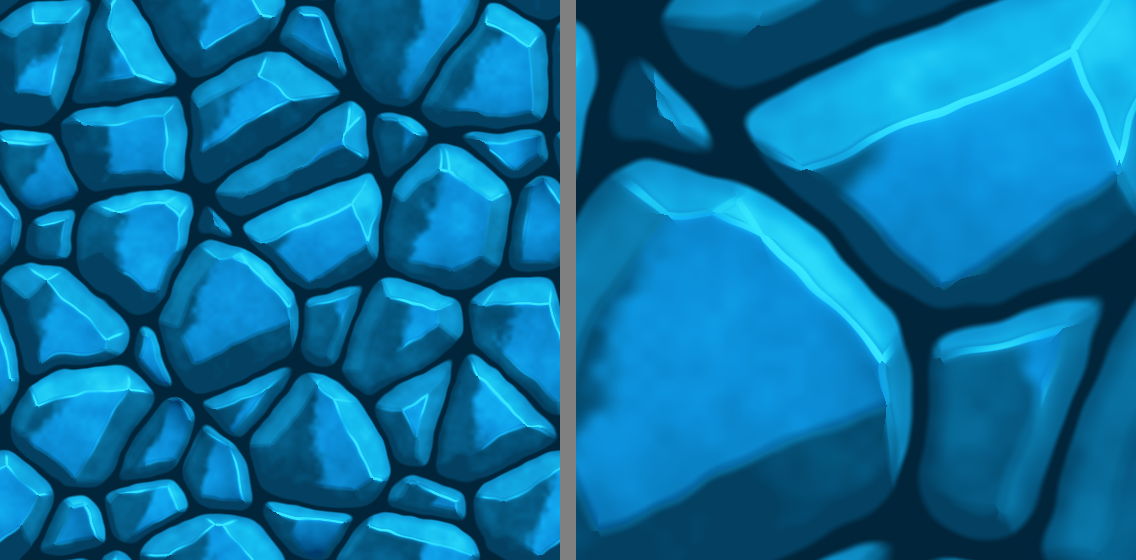
Left, the full canvas; right, a detail of the centre.
Write a WebGL 1 fragment shader that draws this texture.

```glsl
precision highp float;
// Tiling wall of hand-painted blue crystal rocks with cut facets and dark joints.
uniform vec2 u_resolution;

const float CELLS = 6.0;              // rock sites per side of the tile
const float JITTER = 0.74;            // how far a site strays in its cell
const float SMALL_SHARE = 0.32;       // share of pebbles among the rocks
const float JOINT = 0.026;            // half width of a joint, in cells
const float CORNER_SHARPNESS = 17.0;  // lower gives rounder rock corners
const float RIDGE = 0.013;            // half width of the bright ridge lines
const float WOBBLE = 0.075;           // hand-drawn bending of all lines
const float PAINT = 0.75;             // strength of the brush mottling
const vec2 LIGHT = vec2(0.50, 0.866);

const vec3 JOINT_COLOR = vec3(0.005, 0.145, 0.230);
const vec3 DEEP = vec3(0.010, 0.250, 0.380);
const vec3 SHADE = vec3(0.020, 0.370, 0.540);
const vec3 MIDDLE = vec3(0.040, 0.490, 0.690);
const vec3 BRIGHT = vec3(0.060, 0.600, 0.840);
const vec3 CYAN = vec3(0.080, 0.740, 0.940);
const vec3 GLINT = vec3(0.220, 0.920, 1.000);

vec2 wrap(vec2 cell, float period) {
  return floor(mod(cell + 0.5, period));
}

vec3 hash3(vec2 p) {
  vec3 q = fract(p.xyx * vec3(0.1031, 0.1030, 0.0973) + 0.137);
  q += dot(q, q.yxz + 33.33);
  return fract((q.xxy + q.yzz) * q.zyx);
}

// Value noise over the unit tile, repeating after a whole number of cells.
float noise(vec2 uv, float period) {
  vec2 p = uv * period, i = floor(p), f = p - i;
  f = f * f * (3.0 - 2.0 * f);
  float a = hash3(wrap(i, period) + period).x;
  float b = hash3(wrap(i + vec2(1.0, 0.0), period) + period).x;
  float c = hash3(wrap(i + vec2(0.0, 1.0), period) + period).x;
  float d = hash3(wrap(i + 1.0, period) + period).x;
  return mix(mix(a, b, f.x), mix(c, d, f.x), f.y) - 0.5;
}

// Site position in xy and rock radius in z.
vec3 rockSite(vec2 cell) {
  vec3 h = hash3(wrap(cell, CELLS) + 11.0);
  float radius = h.z < SMALL_SHARE ? 0.36 : mix(0.68, 0.84, h.z);
  return vec3(cell + 0.5 + (h.xy - 0.5) * JITTER, radius);
}

float power(vec2 p, vec3 site) {
  vec2 d = p - site.xy;
  return dot(d, d) - site.z * site.z;
}

// Tone 0 to 5 runs from deep shade to glint.
vec3 ramp(float tone) {
  vec3 c = mix(DEEP, SHADE, clamp(tone, 0.0, 1.0));
  c = mix(c, MIDDLE, clamp(tone - 1.0, 0.0, 1.0));
  c = mix(c, BRIGHT, clamp(tone - 2.0, 0.0, 1.0));
  c = mix(c, CYAN, clamp(tone - 3.0, 0.0, 1.0));
  return mix(c, GLINT, clamp(tone - 4.0, 0.0, 1.0));
}

void main() {
  vec2 uv = gl_FragCoord.xy / u_resolution;
  float pixel = CELLS / min(u_resolution.x, u_resolution.y);
  vec2 bend = vec2(noise(uv, 17.0), noise(uv, 19.0))
            + 0.3 * vec2(noise(uv, 47.0), noise(uv, 53.0));
  vec2 p = uv * CELLS + WOBBLE * bend;

  // Owning rock: the cell of a weighted Voronoi diagram.
  vec2 home = floor(p), owner = home;
  float best = 1e5;
  for (int y = -2; y <= 2; y++) for (int x = -2; x <= 2; x++) {
    vec2 cell = home + vec2(float(x), float(y));
    float d = power(p, rockSite(cell));
    if (d < best) { best = d; owner = cell; }
  }
  vec3 rock = rockSite(owner);
  vec3 trait = hash3(wrap(owner, CELLS) + 71.0);
  vec2 local = (p - rock.xy) / rock.z;

  // Front face: a slanted shadow beside a lit, bluer plane.
  float brush = noise(uv, 23.0) + 0.6 * noise(uv, 49.0) + 0.35 * noise(uv, 101.0);
  float slant = mix(-0.75, 0.15, trait.x);
  float lit = dot(local, vec2(cos(slant), sin(slant))) + mix(0.0, 0.45, trait.y);
  lit = smoothstep(-0.09, 0.11, lit + 0.16 * brush);
  float front = mix(0.75, 3.15 - 1.1 * dot(local, local), lit) + 0.5 * (trait.z - 0.5);

  // Facets: sloping planes per neighbour; x height, y tone, zw slope.
  vec4 low = vec4(1.0, front, 0.0, 0.0), next = vec4(9.0, front, 0.0, 0.0);
  float crowd = 0.0;
  for (int y = -3; y <= 3; y++) for (int x = -3; x <= 3; x++) {
    if (x == 0 && y == 0) continue;
    vec2 cell = owner + vec2(float(x), float(y));
    vec3 other = rockSite(cell);
    vec2 gap = other.xy - rock.xy;
    float span = max(length(gap), 0.01);
    float edge = (power(p, other) - best) / (2.0 * span);
    crowd += exp(-CORNER_SHARPNESS * edge);
    vec3 h = hash3(wrap(owner, CELLS) * 7.0 + wrap(cell, CELLS) + 5.0);
    float facing = dot(gap / span, LIGHT);
    float bevel = rock.z * mix(0.14, 0.50, h.x);
    float tone = mix(0.45, 3.95, smoothstep(-0.6, 1.0, facing)) + 0.9 * (h.y - 0.5);
    vec4 facet = vec4(edge / bevel, tone, -gap / (span * bevel));
    if (facet.x < low.x) { next = low; low = facet; }
    else if (facet.x < next.x) next = facet;
  }
  float edge = -log(max(crowd, 1e-8)) / CORNER_SHARPNESS;
  float ridge = (next.x - low.x) / max(length(next.zw - low.zw), 0.3);

  // Paint the facet, its contact shade and the glints on lit ridges.
  float tone = mix(0.5 * (low.y + next.y), low.y, smoothstep(0.0, 0.035, ridge));
  tone += PAINT * brush - 0.25 * smoothstep(0.0, 0.9, -local.y);
  tone -= 0.8 * (1.0 - smoothstep(JOINT, 0.13, edge));
  float glint = 1.0 - smoothstep(RIDGE - pixel, RIDGE + pixel, ridge);
  glint += 0.25 * (1.0 - smoothstep(0.0, 0.07, ridge));
  glint *= smoothstep(2.5, 3.7, max(low.y, next.y)) * smoothstep(0.05, 0.12, edge);
  glint *= clamp(0.75 + 1.2 * noise(uv, 29.0), 0.0, 1.0);
  tone = mix(tone, 4.9, clamp(glint, 0.0, 1.0));

  vec3 color = ramp(tone);
  float isFront = step(dot(low.zw, low.zw), 0.001) * lit;
  color += isFront * vec3(-0.01, -0.015, 0.04);
  float soft = max(pixel, 0.014);
  color = mix(JOINT_COLOR, color, smoothstep(JOINT - soft, JOINT + soft, edge));
  gl_FragColor = vec4(clamp(color, 0.0, 1.0), 1.0);
}
```
